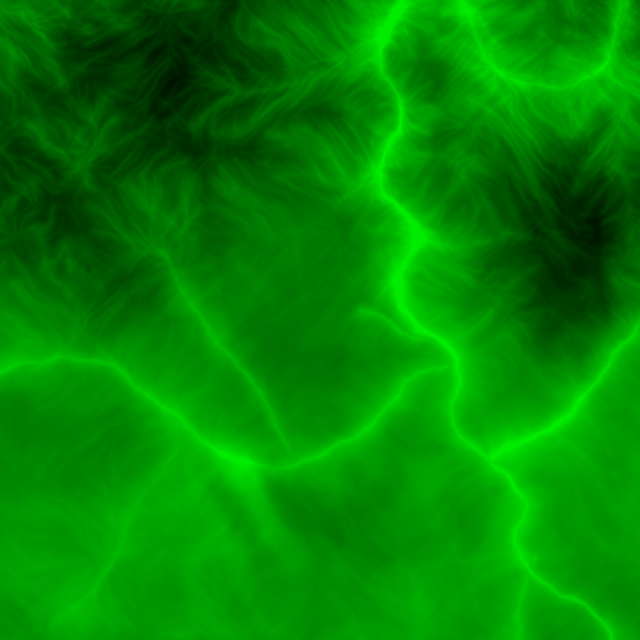
Give the GLSL for this texture map, as a Shadertoy shader.

```glsl
// Green height map of river valleys: bright trunk streams cross a soft land tone,
// and branching tributaries, grown on jittered grids where every node drains to
// its lowest neighbour, carve the uplands into feathery relief.

#define WARP 0.055          // bending of all water courses
#define WARP_FREQ 8.0
#define TREE_LEVELS 3
#define TREE_CELL 0.085     // node spacing of the coarsest tributaries
#define TREE_SHRINK 0.48    // spacing ratio between levels
#define RELIEF_LOW 0.09     // tributary contrast in the plain
#define RELIEF_HIGH 0.34    // tributary contrast in the uplands
#define MOTTLE 0.24         // cloudy variation of the land tone
#define PEAK_GREEN 0.92

float hash(vec2 p) {
    vec3 q = fract(p.xyx * 0.1031);
    q += dot(q, q.yzx + 33.33);
    return fract((q.x + q.y) * q.z);
}

float noise(vec2 p) {
    vec2 i = floor(p), f = fract(p);
    f = f * f * f * (f * (f * 6.0 - 15.0) + 10.0);
    return mix(mix(hash(i), hash(i + vec2(1, 0)), f.x),
               mix(hash(i + vec2(0, 1)), hash(i + vec2(1, 1)), f.x), f.y);
}

float fbm(vec2 p) {
    float sum = 0.0, gain = 0.5;
    for (int i = 0; i < 5; i++) {
        sum += gain * noise(p);
        p = mat2(1.6, 1.2, -1.2, 1.6) * p + 7.3;
        gain *= 0.5;
    }
    return sum / 0.97;
}

float segment(vec2 p, vec2 a, vec2 b) {
    vec2 ab = b - a;
    float t = clamp(dot(p - a, ab) / max(dot(ab, ab), 1e-6), 0.0, 1.0);
    return length(p - a - ab * t);
}

float blob(vec2 p, vec2 centre, float radius) {
    vec2 d = (p - centre) / radius;
    return exp(-dot(d, d));
}

// Narrow bright thread inside a wide valley glow
float valley(float d, float gain, float width) {
    return gain * (0.3 * exp(-d / 0.008) + 0.7 * exp(-d / width));
}

// Brightness of the trunk streams
float streams(vec2 p) {
    float trunkX = 0.61 + 0.34 * pow(max(1.0 - p.y, 0.0), 2.6)
                 + 0.02 * sin(31.4 * (p.y - 0.575));
    float north = smoothstep(0.3, 0.6, p.y);
    float s = valley(abs(p.x - trunkX) / 1.2, mix(0.3, 0.56, north), mix(0.03, 0.055, north));

    float westY = 0.355 + 0.09 * cos(9.24 * (p.x - 0.1));
    s = max(s, valley(abs(p.y - westY) / 1.2 + max(p.x - 0.72, 0.0), 0.29, 0.04));

    float eastY = 0.28 + 0.2 * pow(max(p.x - 0.76, 0.0) / 0.24, 1.5);
    s = max(s, valley(abs(p.y - eastY) / 1.2 + max(0.76 - p.x, 0.0), 0.36, 0.04));

    float u = (p.x - 0.85) / 0.13;
    float bowl = abs(p.y - 0.86 - 0.14 * u * u * u * u) / sqrt(1.0 + 18.5 * pow(u * u, 3.0));
    s = max(s, valley(bowl + max(abs(p.x - 0.85) - 0.14, 0.0), 0.42, 0.07));

    // Side arms
    s = max(s, valley(segment(p, vec2(0.24, 0.62), vec2(0.47, 0.28)), 0.18, 0.022));
    s = max(s, valley(segment(p, vec2(0.29, 0.32), vec2(0.1, 0.03)), 0.13, 0.05));
    s = max(s, valley(segment(p, vec2(0.57, 0.51), vec2(0.72, 0.43)), 0.28, 0.03));
    return max(s, valley(segment(p, vec2(0.84, 0.14), vec2(0.81, 0.0)), 0.2, 0.02));
}

// Closeness to the tributaries of one grid level, 1 on the stream
float tributaries(vec2 p, float cell) {
    vec2 home = floor(p / cell);
    vec2 node[25];
    float height[25];
    for (int i = 0; i < 25; i++) {
        vec2 id = home + vec2(i % 5 - 2, i / 5 - 2);
        vec2 jitter = vec2(hash(id + 11.0), hash(id + 57.0));
        node[i] = (id + 0.2 + 0.6 * jitter) * cell;
        height[i] = 0.2 * noise(node[i] * 8.0) - streams(node[i]);
    }
    float d = cell;
    for (int k = 0; k < 9; k++) {
        int self = (k / 3 + 1) * 5 + k % 3 + 1;
        int lowest = self;
        for (int n = 0; n < 9; n++) {
            int other = self + (n / 3 - 1) * 5 + n % 3 - 1;
            if (height[other] < height[lowest]) lowest = other;
        }
        d = min(d, segment(p, node[self], node[lowest]));
    }
    return exp(-3.2 * d / cell);
}

// Broad land tone: light plain, darker uplands and hollows
float landTone(vec2 p) {
    float tone = mix(0.56, 0.38, smoothstep(0.2, 0.85, p.y));
    tone -= 0.26 * blob(p, vec2(0.92, 0.65), 0.15) + 0.14 * blob(p, vec2(0.88, 0.5), 0.1);
    tone -= 0.2 * blob(p, vec2(0.25, 0.88), 0.16) + 0.16 * blob(p, vec2(0.03, 0.67), 0.14);
    tone -= 0.12 * blob(p, vec2(0.16, 0.52), 0.1);
    tone += 0.1 * blob(p, vec2(0.8, 0.95), 0.15);
    // Slanting streaks in the southern plain
    float streak = noise(vec2(dot(p, vec2(0.86, 0.5)) * 26.0, dot(p, vec2(0.5, -0.86)) * 5.0));
    tone += 0.2 * (streak - 0.55) * blob(p, vec2(0.45, 0.2), 0.17);
    return tone + MOTTLE * (fbm(p * 6.0 + 3.0) - 0.5);
}

void mainImage(out vec4 fragColor, in vec2 fragCoord) {
    vec2 p = fragCoord / iResolution.xy;
    vec2 bend = vec2(fbm(p * WARP_FREQ), fbm(p * WARP_FREQ + 41.0)) - 0.5;
    vec2 q = p + WARP * bend;

    float branch = 0.0, weight = 0.5, cell = TREE_CELL;
    for (int i = 0; i < TREE_LEVELS; i++) {
        branch += weight * tributaries(q + 0.2 * cell * bend.yx, cell);
        weight *= 0.6;
        cell *= TREE_SHRINK;
    }

    float relief = mix(RELIEF_LOW, RELIEF_HIGH, smoothstep(0.35, 0.75, p.y));
    relief *= 1.0 - 0.65 * blob(p, vec2(0.47, 0.58), 0.16);
    float green = landTone(q) + streams(q) + relief * (branch - 0.48);
    fragColor = vec4(0.0, clamp(green, 0.0, PEAK_GREEN), 0.0, 1.0);
}
```
